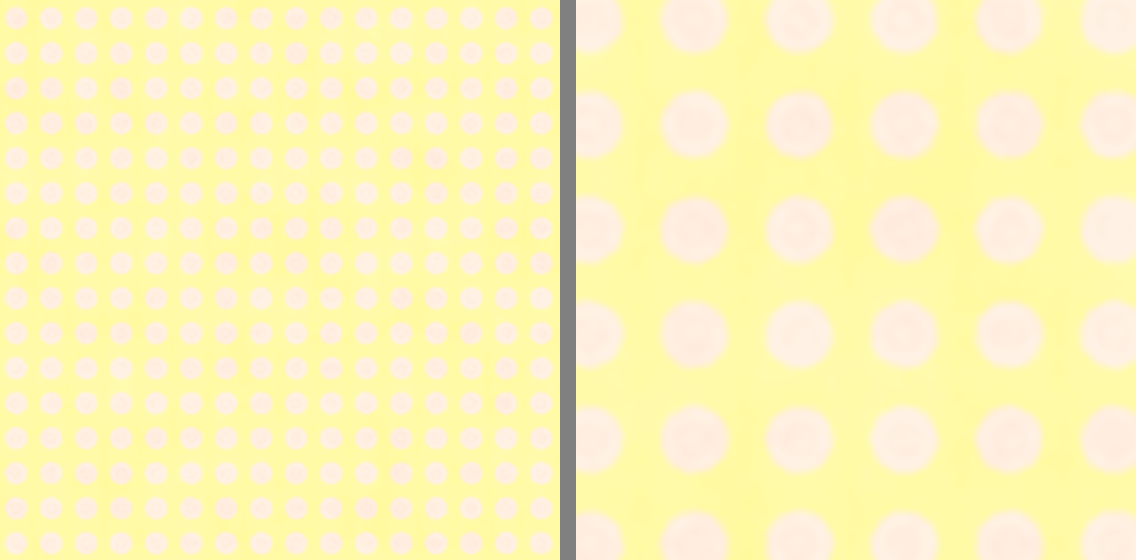
Left: the whole. Right: its middle third, enlarged.
Reproduce this pattern procedurally as a WebGL 1 fragment shader.

```glsl
precision highp float;

// Soft blush dots on a 16 by 16 grid over mottled lemon paper.
// Each dot is a blurred disc with a faint inner ring and its own tint;
// wrapping gradient noise supplies the watery stains, so the tile is seamless.

uniform vec2 u_resolution;

const float REPEATS = 16.0;
const vec2 DOT_CENTER = vec2(0.46, 0.48);
const float DOT_RADIUS = 0.318;
const float EDGE_BLUR = 0.065;

const vec3 LEMON_LIGHT = vec3(1.0, 0.983, 0.685);
const vec3 LEMON_DEEP = vec3(1.0, 0.975, 0.605);
const vec3 BLUSH_LIGHT = vec3(1.0, 0.950, 0.895);
const vec3 BLUSH_DEEP = vec3(1.0, 0.900, 0.850);

float hash(vec2 p) {
  vec3 q = fract(vec3(p.xyx) * 0.1031);
  q += dot(q, q.yzx + 33.33);
  return fract((q.x + q.y) * q.z);
}

// Dot product of a lattice point's random unit gradient with an offset.
float gradientAt(vec2 lattice, vec2 offset, float period, float seed) {
  float angle = 6.2831853 * hash(mod(lattice, period) + seed);
  return dot(vec2(cos(angle), sin(angle)), offset);
}

// Gradient noise, about -0.7 to 0.7, repeating every whole "period" units.
float wrapNoise(vec2 uv, float period, float seed) {
  vec2 p = uv * period;
  vec2 i = floor(p);
  vec2 f = p - i;
  vec2 w = f * f * f * (f * (f * 6.0 - 15.0) + 10.0);
  vec2 e = vec2(1.0, 0.0);
  float low = mix(gradientAt(i, f, period, seed),
                  gradientAt(i + e.xy, f - e.xy, period, seed), w.x);
  float high = mix(gradientAt(i + e.yx, f - e.yx, period, seed),
                   gradientAt(i + e.xx, f - e.xx, period, seed), w.x);
  return mix(low, high, w.y);
}

// Broad stains plus progressively finer mottling.
float mottle(vec2 uv, float period, float seed) {
  float sum = 0.0;
  float gain = 0.6;
  for (int octave = 0; octave < 4; octave++) {
    sum += gain * wrapNoise(uv, period, seed);
    period *= 2.0;
    seed += 17.0;
    gain *= 0.65;
  }
  return sum;
}

float ring(float dist, float radius, float width) {
  float t = (dist - radius) / width;
  return exp(-t * t);
}

vec3 paperColor(vec2 uv, vec2 offset, float stain) {
  // The paper deepens slightly in the vertical lanes between the dots.
  float lane = smoothstep(0.3, 0.5, abs(offset.x));
  float grain = wrapNoise(uv, 96.0, 71.0);
  float depth = 0.36 + 0.16 * lane + 0.75 * stain + 0.18 * grain;
  return mix(LEMON_LIGHT, LEMON_DEEP, clamp(depth, 0.0, 1.0));
}

vec3 dotColor(vec2 uv, float dist, float tint, float stain) {
  float blotch = wrapNoise(uv, 80.0, 131.0);
  float depth = 0.14 + 0.24 * tint + 0.4 * stain + 0.3 * blotch;
  depth += 0.14 * ring(dist, 0.13, 0.05);
  depth -= 0.12 * ring(dist, 0.23, 0.05);
  return mix(BLUSH_LIGHT, BLUSH_DEEP, clamp(depth, 0.0, 1.0));
}

void main() {
  vec2 uv = gl_FragCoord.xy / u_resolution;
  vec2 grid = uv * REPEATS;
  vec2 offset = fract(grid - DOT_CENTER + 0.5) - 0.5;
  vec2 cell = mod(floor(grid - DOT_CENTER + 0.5), REPEATS);

  // Slightly uneven, blurred outline.
  float dist = length(offset);
  float wobble = 0.022 * wrapNoise(uv, 112.0, 211.0);
  float blur = max(EDGE_BLUR, REPEATS / min(u_resolution.x, u_resolution.y));
  float coverage = 1.0 - smoothstep(-blur, blur, dist - DOT_RADIUS + wobble);

  float stain = mottle(uv, 8.0, 5.0);
  vec3 paper = paperColor(uv, offset, stain);
  vec3 blush = dotColor(uv, dist, hash(cell + 301.0), stain);
  gl_FragColor = vec4(mix(paper, blush, coverage), 1.0);
}
```
